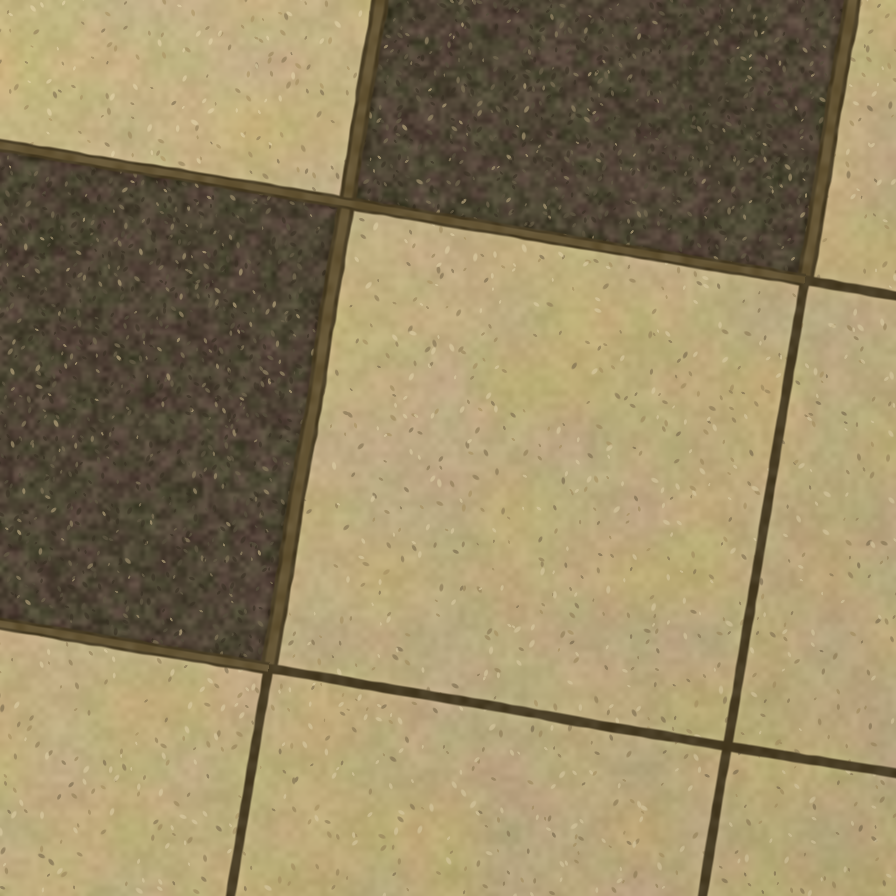
This texture is drawn by a WebGL 1 fragment shader. Its source:

```glsl
precision highp float;
uniform vec2 u_resolution;

float hash(vec2 p) {
  vec3 q = fract(vec3(p.xyx) * 0.1031);
  q += dot(q, q.yzx + 33.33);
  return fract((q.x + q.y) * q.z);
}

float noise(vec2 p) {
  vec2 i = floor(p), f = fract(p);
  f = f * f * (3.0 - 2.0 * f);
  return mix(mix(hash(i), hash(i + vec2(1.0, 0.0)), f.x),
             mix(hash(i + vec2(0.0, 1.0)), hash(i + 1.0), f.x), f.y);
}

// Scattered slanted chips: x is the tone of the top chip, y its coverage
vec2 chips(vec2 p, float scale, float density, float size) {
  vec2 q = p * scale + 40.0, cell = floor(q), result = vec2(0.0);
  for (int j = -1; j <= 1; j++) {
    for (int i = -1; i <= 1; i++) {
      vec2 c = cell + vec2(float(i), float(j));
      vec2 d = q - c - vec2(hash(c + 17.0), hash(c + 53.0));
      float angle = 0.6 + 2.2 * hash(c + 91.0);
      float s = sin(angle), k = cos(angle);
      d = vec2(k * d.x + s * d.y, k * d.y - s * d.x) * vec2(1.0, 1.9);
      float radius = size * (0.5 + 0.7 * hash(c + 131.0));
      float cover = 1.0 - smoothstep(radius * 0.5, radius * 1.1, length(d));
      cover *= step(hash(c + 7.0), density);
      if (cover > result.y) result = vec2(hash(c + 173.0), cover);
    }
  }
  return result;
}

// Dark tiles lie on every fourth diagonal
float isDark(vec2 id) {
  return 1.0 - step(0.5, abs(mod(id.x + id.y, 4.0) - 3.0));
}

vec3 lightTile(vec2 p) {
  vec3 color = vec3(0.74, 0.67, 0.49);
  color += 0.05 * (noise(p * 130.0) - 0.5) + 0.035 * (noise(p * 45.0) - 0.5);
  color += vec3(0.04, -0.02, 0.02) * (noise(p * 28.0 + 9.0) - 0.5);
  color += vec3(0.02, 0.02, -0.05) * (noise(p * 14.0 + 31.0) - 0.5);
  vec2 grit = chips(p, 62.0, 0.3, 0.27);
  vec3 gritColor = mix(vec3(0.47, 0.41, 0.30), vec3(0.66, 0.57, 0.38), grit.x);
  color = mix(color, gritColor, 0.65 * grit.y);
  vec2 pale = chips(p + 3.7, 55.0, 0.22, 0.26);
  return mix(color, vec3(0.85, 0.79, 0.63), 0.65 * pale.y);
}

vec3 darkTile(vec2 p) {
  float grain = 0.55 * noise(p * 170.0) + 0.45 * noise(p * 85.0 + 5.0);
  vec3 color = mix(vec3(0.21, 0.18, 0.13), vec3(0.40, 0.355, 0.285), grain);
  color += vec3(0.04, -0.02, 0.03) * (noise(p * 60.0 + 12.0) - 0.5);
  vec2 fleck = chips(p, 85.0, 0.45, 0.36);
  vec3 fleckColor = mix(vec3(0.33, 0.30, 0.23), vec3(0.68, 0.61, 0.46), pow(fleck.x, 2.5));
  color = mix(color, fleckColor, 0.8 * fleck.y);
  vec2 pit = chips(p + 5.3, 70.0, 0.4, 0.32);
  return mix(color, vec3(0.21, 0.18, 0.13), 0.55 * pit.y);
}

void main() {
  vec2 p = gl_FragCoord.xy / u_resolution;

  // Slanted tile grid, second axis pointing down
  vec2 d = p - vec2(0.387, 0.773);
  vec2 grid = vec2(1.90 * d.x - 0.318 * d.y, -0.314 * d.x - 1.872 * d.y);
  grid += 0.004 * (vec2(noise(p * 9.0), noise(p * 9.0 + 20.0)) - 0.5);
  vec2 id = floor(grid), f = grid - id;
  vec2 edge = min(f, 1.0 - f);
  vec2 side = 2.0 * step(0.5, f) - 1.0;
  float dark = isDark(id);

  vec3 color = dark > 0.5 ? darkTile(p) : lightTile(p);
  color *= 1.0 + 0.05 * (p.y - p.x) * (1.0 - dark);

  // Joints widen where they border a dark tile
  vec2 border = vec2(max(dark, isDark(id + vec2(side.x, 0.0))),
                     max(dark, isDark(id + vec2(0.0, side.y))));
  vec2 width = mix(vec2(0.010), vec2(0.018, 0.013), border);
  width *= 0.9 + 0.2 * noise(p * 70.0);
  vec2 joint = 1.0 - smoothstep(width - 0.003, width + 0.003, edge);
  vec2 rim = 1.0 - smoothstep(width, width + 0.016, edge);

  // Worn tile rims: pale on light tiles, shaded on dark ones
  color += max(rim.x, rim.y) * mix(vec3(0.025), vec3(-0.04), dark);

  // Dirt in the joints, with a brown filler inside the wide ones
  vec3 dirt = vec3(0.28, 0.235, 0.14) + 0.07 * (noise(p * 110.0) - 0.5);
  vec3 filler = vec3(0.39, 0.33, 0.205) + 0.07 * (noise(p * 90.0 + 8.0) - 0.5);
  vec2 core = border * (1.0 - smoothstep(width * 0.35, width * 0.75, edge));
  color = mix(color, mix(dirt, filler, core.x), joint.x);
  color = mix(color, mix(dirt, filler, core.y), joint.y);

  gl_FragColor = vec4(color, 1.0);
}
```
